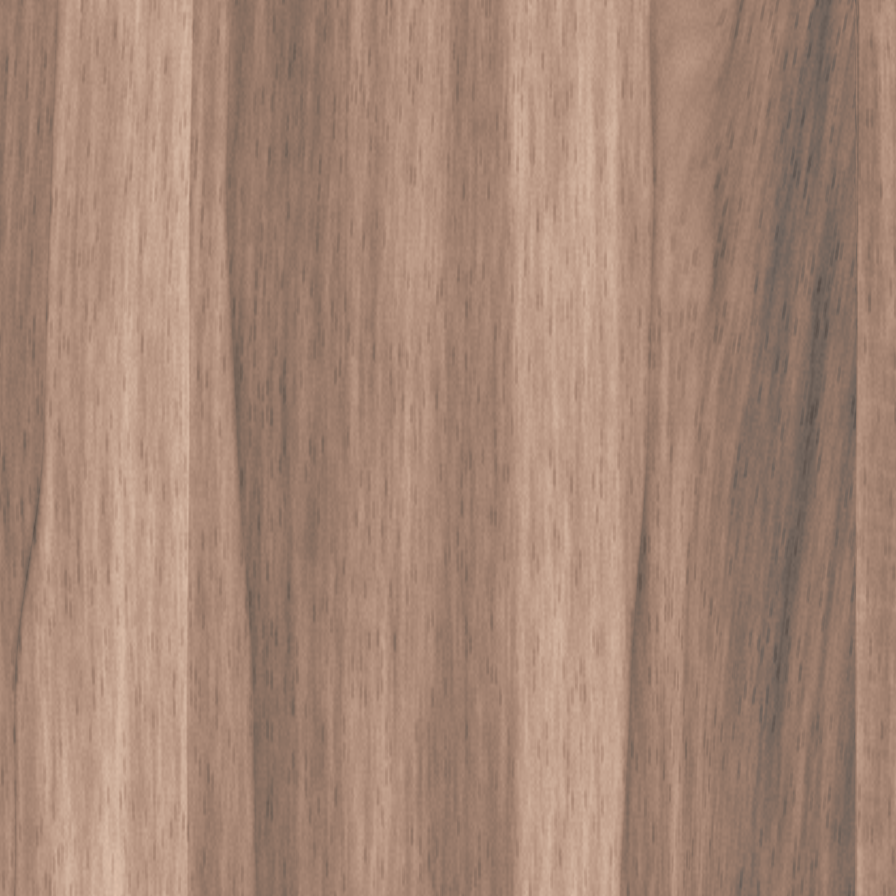
Give the GLSL for this texture, as a Shadertoy shader.

```glsl
// Walnut planks: upright bands of light and dark wood with dark veins and fine grain.

const vec3 DARK_WOOD  = vec3(0.48, 0.40, 0.35);
const vec3 LIGHT_WOOD = vec3(0.82, 0.70, 0.62);
const vec3 WARM_SHIFT = vec3(0.00, 0.028, 0.034); // taken from the middle tones
const vec3 GREY_SHIFT = vec3(-0.035, -0.006, 0.014);
const float FIRST_TONE   = 0.42;
const float EDGE_WAVE    = 0.6;
const float GRAIN_WARP   = 0.022;
const float HEART_LEAN   = 0.13;
const float BROAD_STREAK = 0.26;
const float MID_STREAK   = 0.24;
const float FINE_STREAK  = 0.23;
const float FIBRE        = 0.19;
const float SPECKLE      = 0.12;
const float PORE_DEPTH   = 0.20;
const float RIPPLE       = 0.07;

// Bands: centre of left edge, lean, softness, tone to its right
const int BAND_COUNT = 10;
const vec4 BANDS[BAND_COUNT] = vec4[](
    vec4(0.040,  0.045, 0.004,  0.75),
    vec4(0.150,  0.020, 0.050,  0.91),
    vec4(0.211,  0.006, 0.0015, 0.53),
    vec4(0.268, -0.035, 0.008,  0.31),
    vec4(0.384,  0.008, 0.018,  0.63),
    vec4(0.495,  0.020, 0.025,  0.47),
    vec4(0.572, -0.012, 0.009,  0.77),
    vec4(0.716,  0.035, 0.006,  0.47),
    vec4(0.772,  0.030, 0.018,  0.32),
    vec4(0.956,  0.005, 0.0015, 0.62));

// Veins: centre, lean, width, depth
const int VEIN_COUNT = 6;
const vec4 VEINS[VEIN_COUNT] = vec4[](
    vec4(0.040,  0.045, 0.004, 0.70),
    vec4(0.268, -0.035, 0.006, 0.48),
    vec4(0.384,  0.008, 0.004, 0.24),
    vec4(0.716,  0.035, 0.006, 0.62),
    vec4(0.790,  0.050, 0.014, 0.36),
    vec4(0.890,  0.060, 0.013, 0.30));

float hash(vec2 cell) {
    vec3 h = fract(cell.xyx * 0.1031);
    h += dot(h, h.yzx + 33.33);
    return fract((h.x + h.y) * h.z);
}

float noise(vec2 p) {
    vec2 cell = floor(p), f = fract(p);
    f = f * f * (3.0 - 2.0 * f);
    return mix(mix(hash(cell), hash(cell + vec2(1, 0)), f.x),
               mix(hash(cell + vec2(0, 1)), hash(cell + vec2(1, 1)), f.x), f.y);
}

// Noise centred on zero, with separate scales across and along the wood
float streak(vec2 p, float across, float along) {
    return noise(p * vec2(across, along) + across) - 0.5;
}

float edgeX(float centre, float lean, float y) {
    float wave = noise(vec2(centre * 371.0, y * 4.0)) - 0.5;
    return centre + lean * (y - 0.5 + EDGE_WAVE * wave);
}

float bandTone(vec2 p) {
    float tone = FIRST_TONE;
    for (int i = 0; i < BAND_COUNT; i++) {
        vec4 band = BANDS[i];
        float d = p.x - edgeX(band.x, band.y, p.y);
        tone = mix(tone, band.w, smoothstep(-band.z, band.z, d));
    }
    return tone;
}

// Each vein is crisp on its left and fades out on its right
float veinDepth(vec2 p) {
    float depth = 0.0;
    for (int i = 0; i < VEIN_COUNT; i++) {
        vec4 vein = VEINS[i];
        float d = (p.x - edgeX(vein.x, vein.y, p.y)) / vein.z;
        float strength = mix(0.4, 1.0, noise(vec2(vein.x * 523.0, p.y * 5.0)));
        depth += vein.w * strength * exp(-max(-1.8 * d, 0.65 * d));
    }
    return depth;
}

// Short dark dashes scattered in staggered columns
float pores(vec2 p) {
    vec2 q = p * vec2(210.0, 34.0);
    q.y += 7.0 * hash(vec2(floor(q.x), 5.0));
    vec2 f = fract(q);
    float present = smoothstep(0.72, 0.95, hash(floor(q)));
    float across = 1.0 - smoothstep(0.15, 0.5, abs(f.x - 0.5));
    float along = smoothstep(0.0, 0.25, f.y) * (1.0 - smoothstep(0.6, 1.0, f.y));
    return present * across * along;
}

void mainImage(out vec4 fragColor, in vec2 fragCoord) {
    vec2 p = fragCoord / iResolution.xy;
    float lastStrip = smoothstep(0.954, 0.958, p.x);
    float heart = smoothstep(0.72, 0.82, p.x) * (1.0 - lastStrip);

    // Grain coordinates drift gently and lean in the dark heartwood
    vec2 g = p;
    g.x += GRAIN_WARP * streak(p, 3.0, 1.8);
    g.x -= HEART_LEAN * heart * (p.y - 0.5) * (0.6 + 0.5 * p.y);

    float tone = bandTone(p) - veinDepth(p);
    float broad = streak(g, 24.0, 1.4);
    tone += broad * BROAD_STREAK * (1.0 + 0.9 * heart);
    tone += streak(g, 65.0, 2.2) * MID_STREAK * (1.0 + 0.3 * heart);
    tone += streak(g, 150.0, 7.0) * FINE_STREAK;
    tone += streak(g, 310.0, 28.0) * FIBRE;
    tone += streak(p, 420.0, 260.0) * SPECKLE;
    tone -= PORE_DEPTH * pores(g);

    // Faint cross ripples, strongest on the last strip
    tone += RIPPLE * (0.5 + 1.5 * lastStrip) * streak(p + vec2(0.0, 0.3 * p.x), 42.0, 95.0);

    float middle = clamp(tone, 0.0, 1.0);
    vec3 wood = mix(DARK_WOOD, LIGHT_WOOD, clamp(tone, -0.7, 1.15));
    wood -= WARM_SHIFT * 4.0 * middle * (1.0 - middle);

    // Cool grey cast on dark streaks
    float grey = (1.0 - smoothstep(-0.1, 0.45, tone)) * (0.35 + 0.65 * heart);
    wood += GREY_SHIFT * grey * (0.7 - broad);
    fragColor = vec4(wood, 1.0);
}
```
